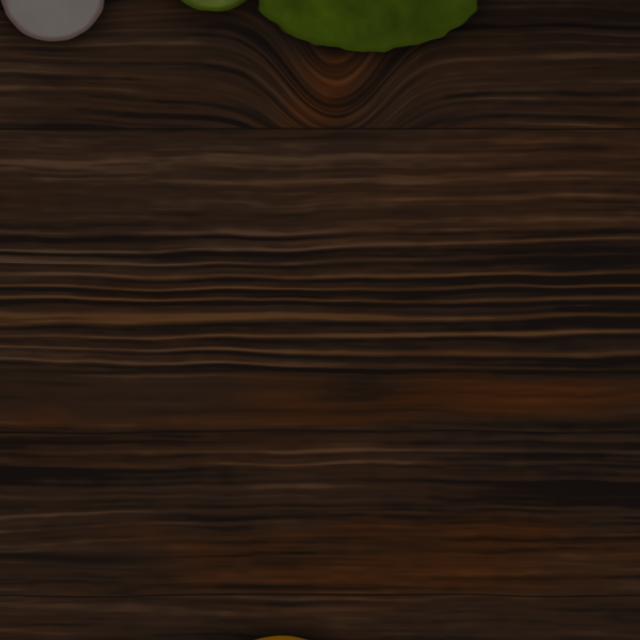
Give the GLSL for this texture, as a Shadertoy shader.

```glsl
// Dark stained wooden planks with fine horizontal grain, a knot and vegetable slices at the edge
#define GRAIN_FINE 105.0
#define GRAIN_BOLD 43.0
#define GRAIN_STRETCH 2.2
#define GRAIN_CONTRAST 1.25
#define WAVINESS 0.016
#define KNOT_BEND 0.13
#define WARMTH 0.85
#define BRIGHTNESS 1.0

const vec3 SOOT = vec3(0.078, 0.060, 0.052);
const vec3 WALNUT = vec3(0.152, 0.104, 0.074);
const vec3 TAN = vec3(0.265, 0.190, 0.135);
const vec3 RUST = vec3(0.240, 0.125, 0.050);
const vec3 AMBER = vec3(0.335, 0.195, 0.065);
const vec3 LEAF = vec3(0.185, 0.235, 0.035);
const vec3 RIND = vec3(0.290, 0.330, 0.130);
const vec3 RADISH = vec3(0.355, 0.335, 0.320);
const vec3 LEMON = vec3(0.420, 0.280, 0.030);

float hash(vec2 p) {
    vec3 q = fract(p.xyx * 0.1031);
    q += dot(q, q.yzx + 33.33);
    return fract((q.x + q.y) * q.z);
}

float noise(vec2 p) {
    vec2 i = floor(p), f = fract(p);
    f = f * f * (3.0 - 2.0 * f);
    return mix(mix(hash(i), hash(i + vec2(1, 0)), f.x),
               mix(hash(i + vec2(0, 1)), hash(i + vec2(1, 1)), f.x), f.y);
}

float fbm(vec2 p) {
    float sum = 0.0, amp = 0.5;
    for (int i = 0; i < 4; i++) {
        sum += amp * noise(p);
        p = p * 2.03 + 17.1;
        amp *= 0.5;
    }
    return sum / 0.9375;
}

// Soft horizontal zone between two depths measured from the top
float zone(float d, float from, float to, float soft) {
    return smoothstep(from - soft, from + soft, d) * (1.0 - smoothstep(to - soft, to + soft, d));
}

float bump(vec2 p, vec2 centre, vec2 size) {
    vec2 q = (p - centre) / size;
    return exp(-dot(q, q));
}

// Approximate signed distance to an ellipse with a slightly ragged outline
float slice(vec2 p, vec2 centre, vec2 radius, float ragged) {
    vec2 q = (p - centre) / radius;
    float edge = (noise(p * 55.0) - 0.5) * ragged;
    return (length(q) - 1.0) * min(radius.x, radius.y) + edge;
}

vec3 wood(vec2 p) {
    // Planks, bounded by seams
    float plank = step(0.202, p.y) + step(0.675, p.y) + step(0.93, p.y);
    float top = 1.0 - step(0.202, p.y);

    // Bent grain coordinates
    float bend = bump(p, vec2(0.525, 0.13), vec2(0.095, 0.20)) * top;
    vec2 g = p;
    g.y += (fbm(vec2(p.x * 2.3, p.y * 5.0 + plank * 9.0)) - 0.5) * WAVINESS * 2.0;
    g.y += (noise(vec2(p.x * 9.0, p.y * 16.0)) - 0.5) * WAVINESS * 0.35;
    g.y -= bend * KNOT_BEND;
    g.y += plank * 3.7;
    float gx = g.x * GRAIN_STRETCH;

    // Layers of grain, from broad to hair-thin
    float broad = noise(vec2(gx * 0.9, g.y * 19.0));
    float fine = noise(vec2(gx, g.y * GRAIN_FINE));
    float hair = noise(vec2(gx * 5.0, g.y * GRAIN_FINE * 2.1));
    float fibre = noise(vec2(gx * 18.0, g.y * GRAIN_FINE * 1.5));

    // Growth rings: narrow bright ridges followed by dark grooves
    float phase = g.y * GRAIN_BOLD + noise(vec2(gx * 0.5, g.y * 23.0)) * 1.1;
    float wave = 0.5 + 0.5 * cos(6.2832 * phase);
    float fade = 0.45 + 0.55 * noise(vec2(gx * 1.3, g.y * 31.0 + 5.0));
    float ridge = pow(wave, 4.0) * fade;
    float groove = pow(0.5 + 0.5 * cos(6.2832 * (phase - 0.27)), 3.0) * fade;

    float bold = zone(p.y, 0.36, 0.58, 0.02);
    float lined = 0.35 * zone(p.y, 0.03, 0.20, 0.02) + 0.45 * zone(p.y, 0.69, 0.85, 0.03);
    float smoothBand = zone(p.y, 0.585, 0.665, 0.012);
    float rings = max(bold, lined);

    float tone = (broad - 0.5) * 0.32 + (fine - 0.5) * 0.42 + (hair - 0.5) * 0.25 + (fibre - 0.5) * 0.13;
    tone *= mix(1.0, 0.55, smoothBand);
    tone += rings * (ridge * 0.58 - groove * 0.34 - 0.05);
    tone = 0.43 + tone * GRAIN_CONTRAST;
    tone += 0.08 * zone(p.y, 0.20, 0.38, 0.01) - 0.09 * zone(p.y, 0.67, 0.84, 0.02) - 0.08 * top;
    tone += (fbm(p * vec2(2.5, 8.0) + 3.0) - 0.5) * 0.35;
    tone -= 0.20 * bump(p, vec2(0.57, 0.61), vec2(0.12, 0.035));
    tone -= 0.18 * bump(p, vec2(0.90, 0.41), vec2(0.18, 0.025));

    vec3 col = mix(SOOT, WALNUT, smoothstep(0.0, 0.5, tone));
    col = mix(col, TAN, smoothstep(0.45, 1.05, tone));

    // Rusty stains, the glowing knot and amber ridges
    float stain = smoothstep(0.38, 0.75, fbm(p * vec2(4.0, 13.0) + 8.0));
    float warm = stain * (0.25 + 0.6 * smoothBand + 0.6 * zone(p.y, 0.81, 0.925, 0.02));
    warm += 0.75 * bump(p, vec2(0.82, 0.62), vec2(0.18, 0.028));
    float flame = p.x - 0.52 + (p.y - 0.13) * 0.55;
    warm += 0.9 * exp(-flame * flame / 0.0035) * zone(p.y, 0.08, 0.20, 0.025);
    col = mix(col, RUST * (0.55 + 0.8 * tone), clamp(warm * WARMTH, 0.0, 0.9));
    col = mix(col, AMBER, bold * ridge * 0.38 * smoothstep(0.3, 0.7, noise(vec2(gx * 0.6, g.y * 28.0))));

    // Seams and long cracks
    float wobble = (noise(vec2(p.x * 7.0, 4.0)) - 0.5) * 0.006;
    float seam = zone(p.y + wobble * 0.3, 0.200, 0.203, 0.0015) + zone(p.y + wobble, 0.577, 0.583, 0.004)
               + zone(p.y + wobble, 0.673, 0.677, 0.002) + zone(p.y + wobble, 0.929, 0.932, 0.002);
    seam += zone(p.y + wobble - p.x * 0.03, 0.862, 0.874, 0.005) * (1.0 - smoothstep(0.15, 0.3, p.x));
    return mix(col, SOOT * 0.85, clamp(seam, 0.0, 1.0) * 0.7);
}

void addSlice(inout vec3 col, float d, vec3 flesh, vec3 rim, float soft) {
    col *= 1.0 - 0.55 * exp(-max(d, 0.0) * 55.0);
    vec3 body = mix(flesh, rim, smoothstep(-0.010, -0.002, d));
    col = mix(col, body, 1.0 - smoothstep(-soft, soft, d));
}

void mainImage(out vec4 fragColor, in vec2 fragCoord) {
    vec2 p = fragCoord / iResolution.xy;
    p.y = 1.0 - p.y;
    float soft = max(0.002, 1.0 / iResolution.y);

    vec3 col = wood(p) * BRIGHTNESS;
    col *= 1.0 - 0.45 * bump(p, vec2(0.95, 0.0), vec2(0.30, 0.09));

    // Slices peeking in from the edges
    float mottle = 0.72 + 0.5 * fbm(p * 24.0);
    addSlice(col, slice(p, vec2(0.335, -0.045), vec2(0.075, 0.063), 0.002), RIND * mottle, LEAF, soft);
    addSlice(col, slice(p, vec2(0.575, -0.025), vec2(0.180, 0.105), 0.006), LEAF * mottle, LEAF * 0.9, soft);
    addSlice(col, slice(p, vec2(0.083, -0.008), vec2(0.081, 0.073), 0.002),
             RADISH * (0.85 + 0.2 * mottle), RADISH * vec3(0.85, 0.72, 0.70), soft);
    addSlice(col, slice(p, vec2(0.440, 1.035), vec2(0.075, 0.042), 0.001), LEMON, LEMON * 0.9, soft);

    fragColor = vec4(col, 1.0);
}
```
